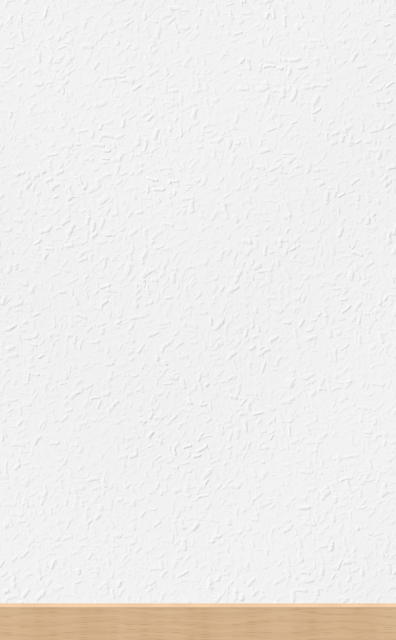
Reproduce this texture procedurally as a Shadertoy shader.

```glsl
// White woodchip wallpaper above a pale wooden skirting board.
// Chips are capsules scattered in jittered cells; their height is lit
// from the upper left. The wood grain is layered, warped sines.

vec3 hash3(vec2 cell) {
    vec3 q = fract(cell.xyx * vec3(0.1031, 0.1030, 0.0973));
    q += dot(q, q.yxz + 33.33);
    return fract((q.xxy + q.yzz) * q.zyx);
}

float capsule(vec2 p, vec2 halfAxis) {
    float t = clamp(dot(p, halfAxis) / dot(halfAxis, halfAxis), -1.0, 1.0);
    return length(p - halfAxis * t);
}

// Tallest chip over p, where one cell is one unit wide
float chips(vec2 p, float seed) {
    vec2 cell = floor(p);
    float height = 0.0;
    for (int y = -1; y <= 1; y++)
    for (int x = -1; x <= 1; x++) {
        vec2 id = cell + vec2(x, y);
        vec3 place = hash3(id + seed);
        vec3 form = hash3(id + seed + 71.7);
        float angle = 0.95 + 2.5 * (place.z - 0.5);
        vec2 halfAxis = mix(0.1, 0.42, form.x) * vec2(cos(angle), sin(angle));
        float radius = mix(0.17, 0.32, form.y);
        float d = capsule(p - id - place.xy, halfAxis);
        float bump = smoothstep(radius, radius * 0.25, d);
        height = max(height, bump * (0.12 + 0.88 * form.z * form.z));
    }
    return height;
}

float wallHeight(vec2 p) {
    p += 0.0012 * sin(p.yx * 210.0 + 2.0 * sin(p * 97.0));
    float h = chips(p * 60.0, 11.0);
    h += 0.6 * chips(p * 78.0 + 5.3, 157.0);
    return h + 0.22 * chips(p * 135.0 + 2.7, 311.0);
}

vec3 wallColor(vec2 p) {
    vec2 toLight = vec2(-0.0009, 0.0008);
    float slope = wallHeight(p - toLight) - wallHeight(p + toLight);
    // Patches of stronger and flatter relief
    float patches = sin(p.x * 23.0 + 2.0 * sin(p.y * 17.0)) * sin(p.y * 29.0 + p.x * 9.0);
    slope *= 0.9 + 0.25 * patches;
    float light = 0.946 + 0.036 * max(slope, 0.0) + 0.105 * min(slope, 0.0);
    light += 0.003 * sin(p.y * 8.0 + 1.5 * sin(p.x * 7.0));
    vec3 tint = mix(vec3(1.0), vec3(1.0, 0.998, 0.99), smoothstep(0.95, 0.88, light));
    return min(light, 0.978) * tint;
}

vec3 woodColor(vec2 p) {
    float warp = 1.6 * sin(p.x * 19.0 + p.y * 60.0) + 0.8 * sin(p.x * 47.0 - p.y * 90.0);
    float grain = sin(p.y * 420.0 + warp) + 0.7 * sin(p.y * 910.0 + 2.0 * warp + p.x * 11.0);
    // Short dark pores, drawn out along the grain
    vec2 q = p * vec2(42.0, 390.0);
    vec3 pore = hash3(floor(q) + 43.0);
    vec2 fromPore = fract(q) - 0.5;
    float fleck = step(0.68, pore.x) * smoothstep(0.5, 0.1, length(fromPore));
    float blocks = sin(p.x * 75.0) + 0.5 * sin(p.x * 31.0 + 1.0);
    return vec3(0.825, 0.693, 0.548) + vec3(0.8, 0.95, 1.1) *
        (0.010 * grain + 0.008 * blocks - 0.035 * fleck);
}

void mainImage(out vec4 fragColor, in vec2 fragCoord) {
    vec2 p = fragCoord / iResolution.y;
    float soft = 0.8 / iResolution.y;
    float boardTop = 0.0573;
    float lipBottom = 0.0512;

    // Board face, with a soft shade under the lip
    vec3 board = woodColor(p);
    board *= 1.0 - 0.05 * smoothstep(lipBottom - 0.006, lipBottom, p.y);

    // Bright upper lip
    vec3 lip = vec3(0.95, 0.81, 0.66) + 0.012 * sin(p.x * 60.0 + 2.0 * sin(p.x * 23.0));
    board = mix(board, lip, smoothstep(lipBottom - soft, lipBottom + soft, p.y));

    vec3 color = mix(board, wallColor(p), smoothstep(boardTop - soft, boardTop + soft, p.y));
    fragColor = vec4(color, 1.0);
}
```
